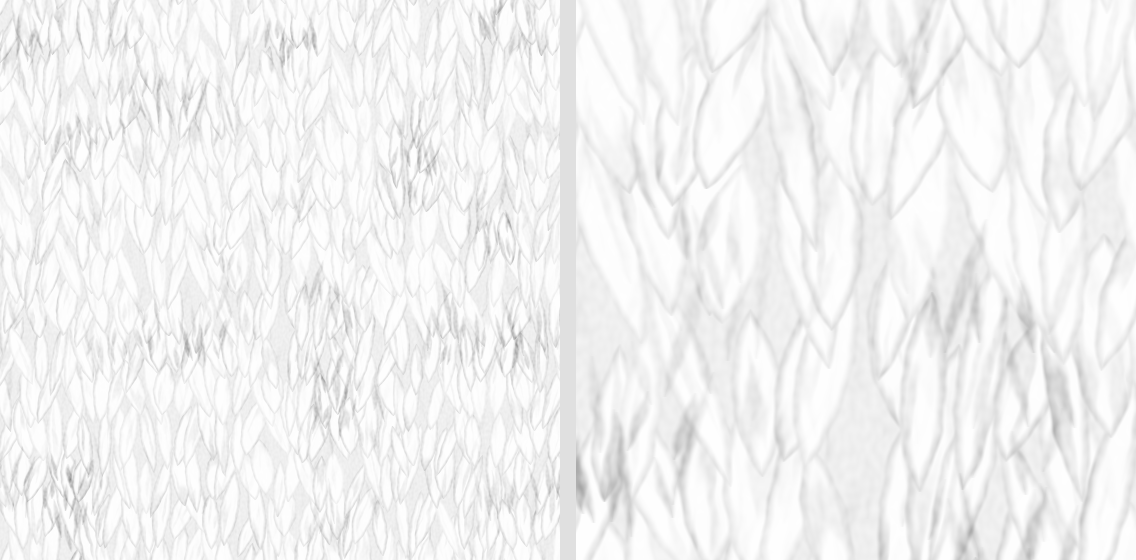
Left, the full canvas; right, a detail of the centre.
A Shadertoy shader for this texture:

```glsl
// Pale pencil-shaded feathers: overlapping white blades with soft grey edges and dark tufts.

const vec2 FEATHER_CELL = vec2(0.028, 0.073);
const vec2 STROKE_CELL = vec2(0.021, 0.045);
const float PAPER = 0.998;
const float TUFT_COLUMNS = 4.0;

vec2 hash2(vec2 p) {
    vec3 q = fract(p.xyx * vec3(0.1031, 0.1030, 0.0973));
    q += dot(q, q.yzx + 33.33);
    return fract((q.xx + q.yz) * q.zy);
}

float gradientDot(vec2 cell, vec2 offset) {
    float angle = 6.2832 * hash2(cell).x;
    return dot(vec2(cos(angle), sin(angle)), offset);
}

float gradientNoise(vec2 p) {
    vec2 i = floor(p), f = fract(p);
    vec2 u = f * f * f * (f * (f * 6.0 - 15.0) + 10.0);
    vec2 e = vec2(0.0, 1.0);
    float low = mix(gradientDot(i, f), gradientDot(i + e.yx, f - e.yx), u.x);
    float high = mix(gradientDot(i + e, f - e), gradientDot(i + 1.0, f - 1.0), u.x);
    return mix(low, high, u.y);
}

// Blade coordinates: x across the blade, y from 0 at the lower tip to 1 at the top.
vec2 bladeSpace(vec2 p, vec2 tip, float len, float lean, float bend) {
    vec2 q = p - tip;
    float t = q.y / len;
    q.x -= lean * (q.y - 0.5 * len) + bend * len * t * (1.0 - t);
    return vec2(q.x, t);
}

// Approximate distance to a blade pointed at both ends, negative inside.
float bladeDistance(vec2 q, float halfWidth) {
    float profile = pow(max(4.0 * q.y * (1.0 - q.y), 0.0), 0.85);
    return abs(q.x) - halfWidth * profile;
}

// Where the shading gathers into dark tufts, 0 to 1.
float tuftDensity(vec2 p) {
    return smoothstep(0.0, 0.45, gradientNoise(p * vec2(6.5, 7.5) + 3.7));
}

// Tone inside one feather: grey rim, faint lengthwise streaks, white body.
float featherTone(vec2 q, float d, float seed, float density, float grain) {
    float rim = smoothstep(-0.0065, -0.0005, d);
    float streakNoise = gradientNoise(vec2(q.x * 110.0, q.y * 1.8) + seed * 91.0);
    float streak = smoothstep(0.08, 0.42, streakNoise) * (0.3 + 0.7 * seed);
    float ink = rim * (0.055 + 0.07 * seed + 0.05 * density);
    ink += streak * (0.07 + 0.06 * density);
    return PAPER - ink * grain;
}

// Rows are painted upward, so each row hangs over the one below it.
float paintFeathers(vec2 p, float density, float grain) {
    float tone = PAPER - 0.06 * grain;
    vec2 base = floor(p / FEATHER_CELL);
    for (int row = -3; row <= 0; row++) {
        for (int col = -3; col <= 3; col++) {
            vec2 cell = base + vec2(col, row);
            vec2 place = hash2(cell + 17.0), shape = hash2(cell + 71.0);
            float shift = floor(TUFT_COLUMNS * hash2(vec2(cell.y, 5.0)).x);
            float fan = fract((cell.x + shift + 0.5) / TUFT_COLUMNS) - 0.5;
            float lean = fan * 0.65 + (shape.x - 0.5) * 0.3;
            float len = mix(0.09, 0.15, shape.y);
            vec2 tip = (cell + vec2(0.2, 0.0) + 0.6 * place) * FEATHER_CELL;
            vec2 q = bladeSpace(p, tip, len, lean, (place.x - 0.5) * 0.12);
            float d = bladeDistance(q, mix(0.012, 0.021, place.y));
            if (d < 0.0015 && q.y > 0.0 && q.y < 1.0) {
                float cover = 0.93 * smoothstep(0.0015, -0.0015, d);
                tone = mix(tone, featherTone(q, d, shape.x, density, grain), cover);
            }
        }
    }
    return tone;
}

// Slender grey strokes, darkest near their lower ends, multiplied over the feathers.
float strokeShade(vec2 p, float grain) {
    float light = 1.0;
    vec2 base = floor(p / STROKE_CELL);
    for (int row = -3; row <= 0; row++) {
        for (int col = -2; col <= 2; col++) {
            vec2 cell = base + vec2(col, row);
            vec2 place = hash2(cell + 131.0), shape = hash2(cell + 211.0);
            vec2 tip = (cell + place) * STROKE_CELL;
            float len = mix(0.035, 0.095, shape.x * shape.x);
            vec2 q = bladeSpace(p, tip, len, (shape.y - 0.5) * 0.75, (place.y - 0.5) * 0.15);
            float d = bladeDistance(q, mix(0.0025, 0.0055, place.x));
            float mask = smoothstep(0.002, -0.003, d) * step(0.0, q.y) * step(q.y, 1.0);
            float strength = 0.015 + 0.19 * tuftDensity(tip);
            light *= 1.0 - mask * strength * mix(1.0, 0.45, q.y) * grain;
        }
    }
    return light;
}

void mainImage(out vec4 fragColor, in vec2 fragCoord) {
    vec2 p = fragCoord / iResolution.y;
    // Slight warp makes the pencil edges irregular.
    p.x += 0.0022 * gradientNoise(p * vec2(45.0, 60.0));
    float grain = 1.0 + 0.45 * gradientNoise(p * vec2(230.0, 150.0));
    float tone = paintFeathers(p, tuftDensity(p), grain) * strokeShade(p, grain);
    fragColor = vec4(vec3(clamp(tone, 0.0, 1.0)), 1.0);
}
```
